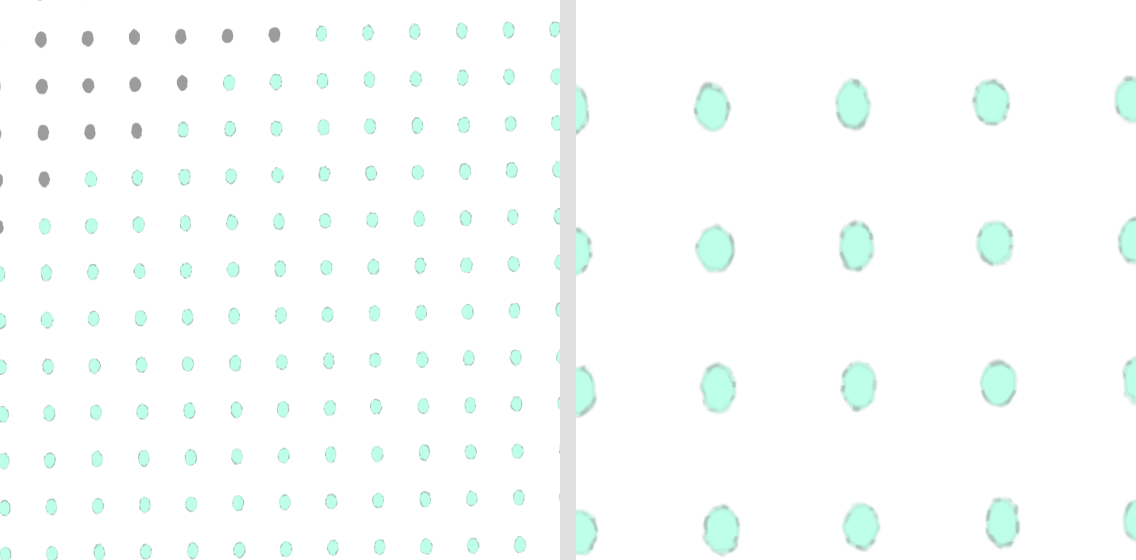
Left, the full canvas; right, a detail of the centre.
Reproduce this pattern procedurally as a WebGL 2 fragment shader.

```glsl
#version 300 es
precision highp float;

uniform vec2 u_resolution;
out vec4 fragColor;

float hash(vec2 p) {
    vec3 q = fract(vec3(p.xyx) * 0.1031);
    q += dot(q, q.yzx + 33.33);
    return fract((q.x + q.y) * q.z);
}

float valueNoise(vec2 p) {
    vec2 i = floor(p), f = fract(p);
    f = f * f * (3.0 - 2.0 * f);
    return mix(mix(hash(i), hash(i + vec2(1, 0)), f.x),
               mix(hash(i + vec2(0, 1)), hash(i + vec2(1, 1)), f.x), f.y);
}

void main() {
    vec2 uv = gl_FragCoord.xy / u_resolution;
    vec2 p = vec2(uv.x, 1.0 - uv.y);

    // Slightly rotated lattice, counted from the top left dot
    mat2 lattice = mat2(0.0835, -0.00165, 0.00185, 0.0835);
    vec2 fromFirst = p - vec2(0.0729, 0.0703);
    vec2 cell = round(inverse(lattice) * fromFirst);
    vec2 offset = fromFirst - lattice * cell;
    vec2 seed = cell + 40.0;

    // Grey dots fill the top left corner
    bool isGrey = cell.x + 1.5 * cell.y < 5.3;

    // Upright oval with small shifts in place, size and outline
    vec2 vary = vec2(hash(seed), hash(seed + 71.3)) - 0.5;
    offset -= vary * 0.0012;
    vec2 radius = vec2(0.0101, 0.0137) + vary.yx * 0.0011;
    float wobble = valueNoise(offset * 190.0 + seed * 13.7) - 0.5;
    float dist = (length(offset / radius) - 1.0) * radius.x + wobble * 0.0016;

    float soft = max(0.0013, 0.8 / min(u_resolution.x, u_resolution.y));
    float body = 1.0 - smoothstep(-soft, soft, dist);

    // Broken grey fringe around the mint dots
    float patches = smoothstep(0.4, 0.8, valueNoise(offset * 260.0 + seed * 29.1));
    float fringe = 1.0 - smoothstep(0.0, 0.0022, abs(dist + 0.0004));

    vec3 mint = vec3(0.74, 1.0, 0.91);
    vec3 grey = vec3(0.61);
    vec3 color = mix(vec3(1.0), isGrey ? grey : mint, body);
    if (!isGrey) color = mix(color, vec3(0.64, 0.71, 0.68), fringe * (0.2 + 0.6 * patches));

    fragColor = vec4(color, 1.0);
}
```
